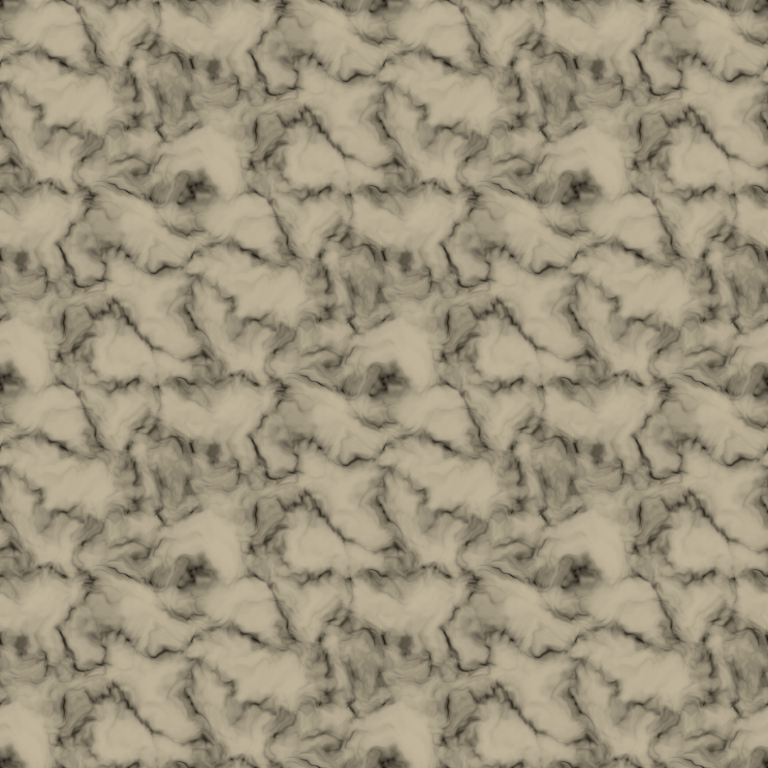
A WebGL 1 fragment shader for this texture:

```glsl
precision highp float;
// Beige marble with dark, wandering veins; each block repeats twice across, in half-offset rows.

uniform vec2 u_resolution;

#define ROWS 4.0            // block rows up the canvas; a block is two rows wide
#define CELLS 3.0           // coarsest noise cells per block height
#define OCTAVES 5           // layers of vein detail
#define WARP_OCTAVES 4      // layers of vein wandering
#define WARP 0.4            // wandering distance in coarse cells
#define CONTRAST 5.6        // how quickly veins fade into stone
#define STONE vec3(0.76, 0.715, 0.61)
#define VEIN vec3(0.08, 0.07, 0.05)

const float TAU = 6.2831853;

float hash(vec2 p, float seed) {
  return fract(sin(dot(p, vec2(127.1, 311.7)) + seed * 17.17) * 43758.5453);
}

// Random unit gradient; the lattice wraps on blocks of 2n by n, shifted by n each row.
vec2 gradient(vec2 cell, float n, float seed) {
  float row = floor((cell.y + 0.5) / n);
  vec2 wrapped = floor(mod(cell + 0.5 - vec2(row * n, 0.0), vec2(2.0 * n, n)));
  float angle = TAU * hash(wrapped, seed);
  return vec2(cos(angle), sin(angle));
}

float gradientNoise(vec2 p, float n, float seed) {
  vec2 i = floor(p);
  vec2 f = p - i;
  vec2 s = f * f * f * (f * (f * 6.0 - 15.0) + 10.0);
  vec2 e = vec2(1.0, 0.0);
  float a = dot(gradient(i, n, seed), f);
  float b = dot(gradient(i + e.xy, n, seed), f - e.xy);
  float c = dot(gradient(i + e.yx, n, seed), f - e.yx);
  float d = dot(gradient(i + e.xx, n, seed), f - e.xx);
  return mix(mix(a, b, s.x), mix(c, d, s.x), s.y);
}

// Signed fractal offset that makes the veins wander.
vec2 wander(vec2 p) {
  vec2 sum = vec2(0.0);
  float scale = 1.0;
  for (int o = 0; o < WARP_OCTAVES; o++) {
    float seed = 20.0 + float(o);
    float n = CELLS * scale;
    sum += vec2(gradientNoise(p * scale, n, seed),
                gradientNoise(p * scale, n, seed + 20.0)) / scale;
    scale *= 2.0;
  }
  return sum;
}

// Folded noise: its creases, where the layers vanish, are the veins.
float turbulence(vec2 p) {
  float sum = 0.0;
  float scale = 1.0;
  for (int o = 0; o < OCTAVES; o++) {
    sum += abs(gradientNoise(p * scale, CELLS * scale, 3.0 + float(o))) / scale;
    scale *= 2.0;
  }
  return sum;
}

vec3 marble(vec2 uv) {
  vec2 p = uv * ROWS * CELLS;
  float clarity = 1.0 - exp(-CONTRAST * turbulence(p + WARP * wander(p)));
  return mix(VEIN, STONE, clarity);
}

void main() {
  // Average four samples to smooth the finest creases.
  vec3 color = vec3(0.0);
  for (int y = 0; y < 2; y++) {
    for (int x = 0; x < 2; x++) {
      vec2 offset = vec2(float(x), float(y)) * 0.5 - 0.25;
      color += marble((gl_FragCoord.xy + offset) / u_resolution);
    }
  }
  gl_FragColor = vec4(color * 0.25, 1.0);
}
```
